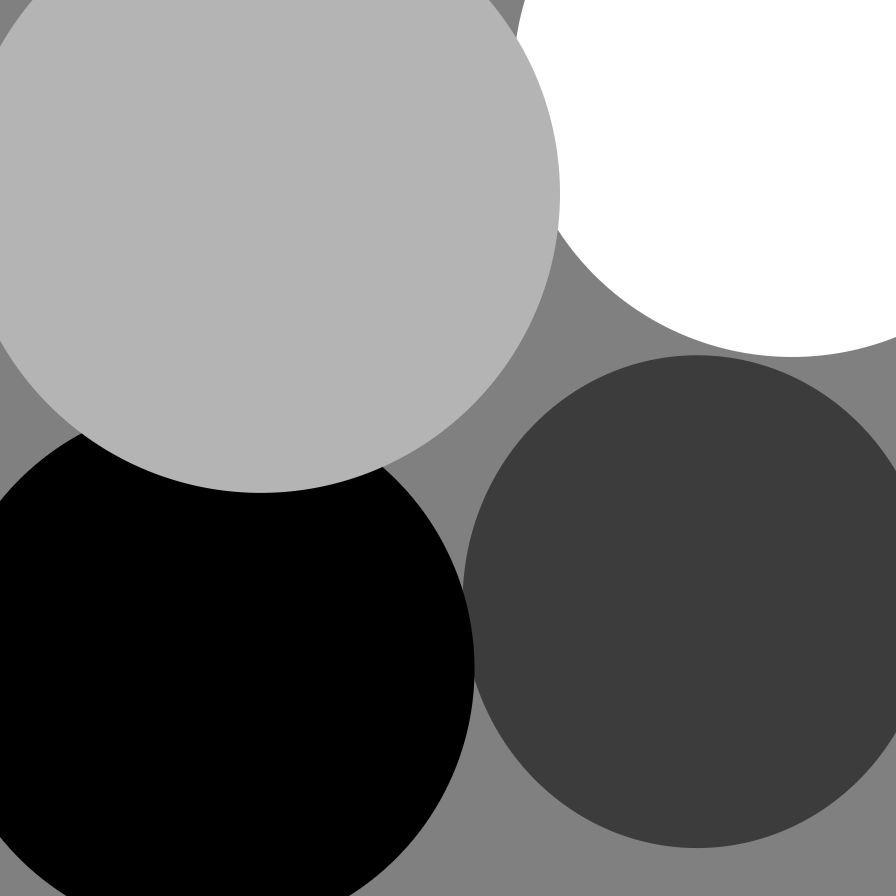
This background is drawn by a Shadertoy shader. Its source:

```glsl
// Four large overlapping grey-scale discs on a mid-grey ground.

// Coverage of an axis-aligned ellipse, softened over about one pixel.
float discMask(vec2 p, vec2 center, vec2 radii) {
    vec2 q = (p - center) / radii;
    float gradient = max(length(q / radii), 1e-4);
    float dist = length(q) * (length(q) - 1.0) / gradient;
    return clamp(0.5 - dist * iResolution.y, 0.0, 1.0);
}

void mainImage(out vec4 fragColor, in vec2 fragCoord) {
    vec2 uv = fragCoord / iResolution.xy;

    // Ground
    float shade = 0.5;

    // Discs, from back to front
    shade = mix(shade, 1.0, discMask(uv, vec2(0.8841, 0.9115), vec2(0.3112, 0.3099)));
    shade = mix(shade, 0.235, discMask(uv, vec2(0.778, 0.3285), vec2(0.2617, 0.275)));
    shade = mix(shade, 0.0, discMask(uv, vec2(0.2318, 0.2533), vec2(0.2978, 0.2985)));
    shade = mix(shade, 0.706, discMask(uv, vec2(0.291, 0.7839), vec2(0.334)));

    fragColor = vec4(vec3(shade), 1.0);
}
```
